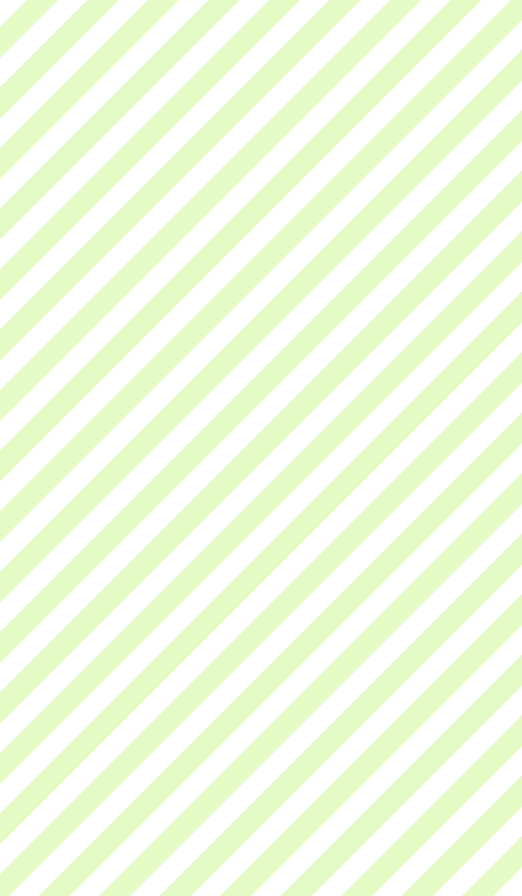
Give the GLSL for this pattern, as a WebGL 2 fragment shader.

```glsl
#version 300 es
precision highp float;

uniform vec2 u_resolution;
out vec4 fragColor;

#define REPEATS_DOWN 14.81   // stripes along the canvas height
#define STRIPE_CENTER 0.703  // first stripe center, in periods from the top left
#define STRIPE_WIDTH 0.515   // green share of one period
#define GREEN vec3(0.896, 0.984, 0.773)
#define WHITE vec3(1.0)

// Coverage of a repeating band; pixel is the phase step of one pixel.
float stripeCoverage(float phase, float pixel) {
    float distanceToCenter = abs(fract(phase - STRIPE_CENTER + 0.5) - 0.5);
    return clamp((0.5 * STRIPE_WIDTH - distanceToCenter) / pixel + 0.5, 0.0, 1.0);
}

void main() {
    // Canvas-height units, measured from the top left corner
    vec2 position = vec2(gl_FragCoord.x, u_resolution.y - gl_FragCoord.y) / u_resolution.y;

    // Diagonal stripes rising to the right at 45 degrees
    float phase = (position.x + position.y) * REPEATS_DOWN;
    float pixel = REPEATS_DOWN / u_resolution.y;

    fragColor = vec4(mix(WHITE, GREEN, stripeCoverage(phase, pixel)), 1.0);
}
```
